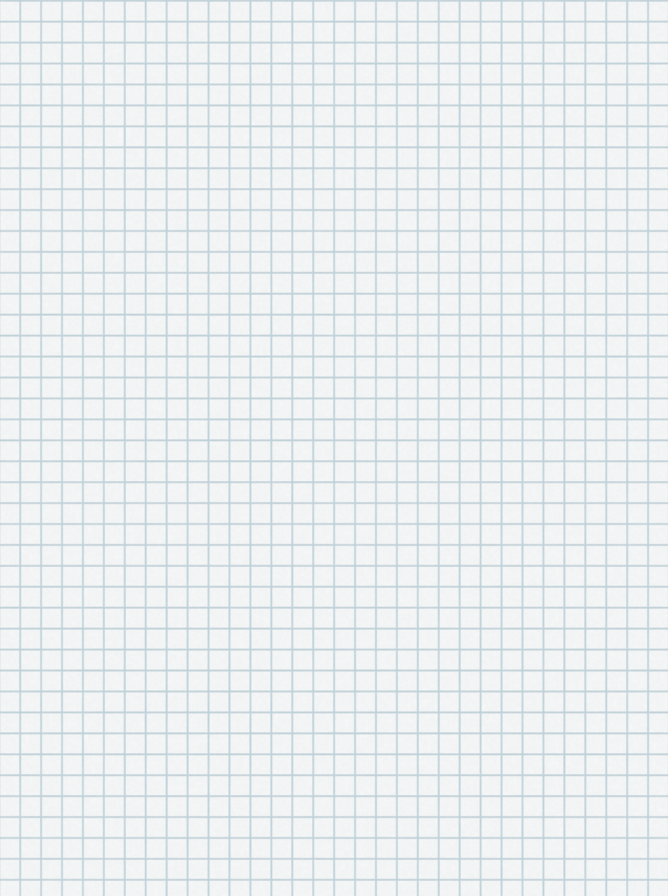
Reproduce this pattern procedurally as a Shadertoy shader.

```glsl
const vec3 PAPER = vec3(0.953, 0.960, 0.962);
const vec3 INK_ACROSS = vec3(0.755, 0.818, 0.846);
const vec3 INK_DOWN = vec3(0.750, 0.825, 0.860);

// All lengths are fractions of the canvas height
const float CELL = 0.02336;
const float LINE_WIDTH = 0.0021;
const vec2 FIRST_LINE = vec2(0.0225, 0.0242);   // from the left and the top

vec2 hash22(vec2 p) {
    vec3 q = fract(p.xyx * vec3(0.1031, 0.1030, 0.0973));
    q += dot(q, q.yzx + 33.33);
    return fract((q.xx + q.yz) * q.zy);
}

// Distance to the nearest scattered feature point
float cellular(vec2 p) {
    vec2 cell = floor(p), local = fract(p);
    float nearest = 2.0;
    for (int y = -1; y <= 1; y++) {
        for (int x = -1; x <= 1; x++) {
            vec2 offset = vec2(x, y);
            vec2 delta = offset + hash22(cell + offset) - local;
            nearest = min(nearest, dot(delta, delta));
        }
    }
    return sqrt(nearest);
}

// Signed distance along one axis to the closest repeated line
float repeatedLine(float position, float first, float spacing) {
    return (fract((position - first) / spacing + 0.5) - 0.5) * spacing;
}

// Share of a pixel footprint that the line covers
float lineCoverage(float dist, float width, float footprint) {
    float upper = min(dist + 0.5 * footprint, 0.5 * width);
    float lower = max(dist - 0.5 * footprint, -0.5 * width);
    return clamp((upper - lower) / footprint, 0.0, 1.0);
}

// Slow drift of ink strength along a line, different for each line
float inkStrength(float along, float index) {
    float drift = sin(along * 61.0 + index * 2.4) + 0.6 * sin(along * 143.0 - index * 4.1);
    return 0.95 + 0.03 * drift;
}

void mainImage(out vec4 fragColor, in vec2 fragCoord) {
    float pixel = 1.0 / iResolution.y;
    vec2 p = vec2(fragCoord.x, iResolution.y - fragCoord.y) * pixel;

    // Paper with faint grain
    float grain = cellular(p * 230.0) - 0.5;
    float mottle = cellular(p * 75.0 + 17.0) - 0.5;
    vec3 color = PAPER + 0.014 * grain + 0.006 * mottle;

    // Ruled grid, slightly softened into the paper
    float footprint = max(pixel, 0.0016);
    vec2 index = floor((p - FIRST_LINE) / CELL + 0.5);
    float down = lineCoverage(repeatedLine(p.x, FIRST_LINE.x, CELL), LINE_WIDTH, footprint);
    float across = lineCoverage(repeatedLine(p.y, FIRST_LINE.y, CELL), LINE_WIDTH, footprint);
    color = mix(color, INK_DOWN + 0.01 * grain, down * inkStrength(p.y, index.x));
    color = mix(color, INK_ACROSS + 0.01 * grain, across * inkStrength(p.x, index.y + 9.0));

    fragColor = vec4(color, 1.0);
}
```
